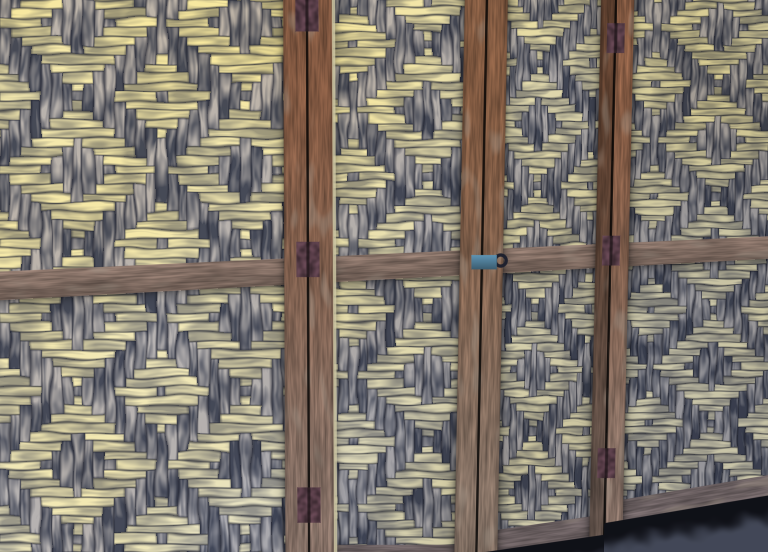
Write a Shadertoy shader that draws this texture.

```glsl
// Folding doors of woven cane: pale level strips and grey upright strips cross in
// a nested-diamond twill, framed by worn timber posts and rails with hinges.
// Each strip wanders and varies in tone by gradient noise; units are canvas heights.

const vec3 GAP = vec3(0.12, 0.13, 0.18);
const vec3 SLATE = vec3(0.26, 0.28, 0.34);
const vec3 ASH = vec3(0.69, 0.68, 0.68);
const vec3 STRAW = vec3(0.60, 0.59, 0.54);
const vec3 CREAM = vec3(0.93, 0.90, 0.74);
const vec3 RED_WOOD = vec3(0.50, 0.34, 0.25);
const vec3 GREY_WOOD = vec3(0.51, 0.43, 0.39);
const vec3 IRON = vec3(0.33, 0.23, 0.27);
const vec3 LOCK_BLUE = vec3(0.30, 0.47, 0.57);

vec2 gradientAt(vec2 cell) {
    vec3 h = fract(cell.xyx * vec3(0.1031, 0.1030, 0.0973));
    h += dot(h, h.yzx + 33.33);
    float angle = 6.2832 * fract((h.x + h.y) * h.z);
    return vec2(cos(angle), sin(angle));
}

float noise(vec2 p) {
    vec2 i = floor(p), f = p - i, u = f * f * f * (f * (f * 6.0 - 15.0) + 10.0);
    vec2 e = vec2(1, 0);
    float low = mix(dot(gradientAt(i), f), dot(gradientAt(i + e), f - e), u.x);
    float high = mix(dot(gradientAt(i + e.yx), f - e.yx), dot(gradientAt(i + 1.0), f - 1.0), u.x);
    return mix(low, high, u.y);
}

float boxMask(vec2 p, vec2 halfSize, float px) {
    vec2 d = abs(p) - halfSize;
    return 1.0 - smoothstep(-px, px, max(d.x, d.y));
}

// 1 where the level strip lies on top: diamonds repeat every 16 strips
float levelOnTop(vec2 id) {
    vec2 d = abs(id - 16.0 * round(id / 16.0));
    return step(4.0, mod(d.x + d.y + 0.01, 8.0));
}

vec3 weave(vec2 p, vec2 centre, vec2 pitch, float warmth) {
    vec2 q = (p - centre) / pitch;
    q += 0.4 * vec2(noise(q * vec2(0.9, 0.25)), noise(q * vec2(0.25, 0.9) + 40.0));
    vec2 id = floor(q + 0.5), f = q - id;
    float level = levelOnTop(id);
    vec2 along = vec2(level, 1.0 - level);

    // Tone drifts along each strip, with finer fibres across it
    float across = dot(q, along.yx), lane = floor(across + 0.5);
    float run = dot(q, along), a = dot(f, along);
    float tone = 0.5 + 1.2 * noise(vec2(run * 0.25, lane * 5.37 + 90.0 * level));
    tone += 0.65 * noise(vec2(run * 0.5, across * 2.7 + 30.0));

    vec3 straw = mix(STRAW, CREAM, clamp(tone, 0.0, 1.0));
    straw *= mix(vec3(0.97, 0.98, 1.02), vec3(1.02, 0.98, 0.78), warmth);
    vec3 slat = mix(SLATE, ASH, clamp(tone, 0.0, 1.0));
    slat *= mix(vec3(0.98, 0.99, 1.02), vec3(1.06, 1.01, 0.92), warmth);
    vec3 col = mix(slat, straw, level);

    // Strips dip into the dark where they pass under a crossing one
    float crossed = abs(levelOnTop(id + along * sign(a)) - level);
    float dip = mix(1.0, smoothstep(-0.15, 0.2, 0.5 - abs(a)), crossed);
    float body = smoothstep(-0.1, 0.25, 0.5 - abs(across - lane)) * dip;
    return mix(GAP, col, mix(0.2, 1.0, body));
}

// x runs along the grain
vec3 wood(vec2 p, vec3 base) {
    float grain = noise(p * vec2(9.0, 160.0)) + 0.6 * noise(p * vec2(30.0, 330.0));
    float wear = smoothstep(0.15, 0.5, noise(p * vec2(14.0, 45.0) + 7.0));
    return mix(base * (1.0 + 0.32 * grain), vec3(0.63, 0.58, 0.53), 0.4 * wear);
}

// edges holds the left side, the seam and the right side
vec3 post(vec3 col, vec2 p, vec3 edges, vec3 base, float px) {
    float inside = min(p.x - edges.x, edges.z - p.x);
    col *= 1.0 - 0.4 * exp(-150.0 * max(-inside, 0.0));
    vec3 timber = wood(p.yx + edges.y * 9.0, base) * (0.85 + 0.15 * smoothstep(0.0, 0.008, inside));
    timber *= 1.0 - 0.8 * (1.0 - smoothstep(0.001, 0.002 + px, abs(p.x - edges.y)));
    return mix(col, timber, smoothstep(-px, px, inside));
}

vec3 hinges(vec3 col, vec2 p, vec2 top, float spacing, vec2 halfSize, float px) {
    for (int i = 0; i < 3; i++) {
        vec2 q = p - top + vec2(0.0, spacing * float(i));
        vec3 iron = IRON * (1.0 + 0.5 * noise(q * 90.0 + float(i)));
        iron *= 1.0 - 0.5 * (1.0 - smoothstep(0.001, 0.003 + px, abs(q.x)));
        col = mix(col, iron, boxMask(q, halfSize, px));
    }
    return col;
}

void mainImage(out vec4 fragColor, in vec2 fragCoord) {
    float px = 0.75 / iResolution.y;
    vec2 p = fragCoord / iResolution.y;
    vec2 lean = vec2(1.0 - p.y, 0.0);
    vec2 p1 = p - 0.004 * lean, p2 = p + 0.019 * lean, p3 = p + 0.022 * lean;
    float warmth = clamp(0.15 + 0.75 * p.y - 0.25 * p.x + 0.5 * noise(p * 3.0), 0.0, 1.0);

    // Each panel has its own diamond centre, strip pitch and lower edge
    vec2 centre = vec2(0.141, 0.692), pitch = vec2(0.0190, 0.0167), w = p;
    float sill = -1.0;
    if (p1.x > 0.556) { centre = vec2(0.775, 0.32); pitch = vec2(0.0169, 0.0150); sill = 0.013; }
    if (p2.x > 0.882) { centre = vec2(0.98, 0.33); pitch = vec2(0.0120, 0.0139); sill = 0.04 + 0.145 * (p.x - 0.9); w = p2; }
    if (p3.x > 1.116) { centre = vec2(1.305, 0.746); pitch = vec2(0.0142, 0.0128); sill = 0.094 + 0.169 * (p.x - 1.123); w = p3; }
    vec3 col = weave(w, centre, pitch, warmth);

    // Daylight falls off toward the lower right
    col *= 1.03 - 0.16 * smoothstep(0.6, 1.6, p.x + 0.5 * (1.0 - p.y));

    // Middle rail, rising to the right with a shadow beneath, and bottom rails
    vec3 timber = mix(GREY_WOOD, RED_WOOD, smoothstep(0.0, 0.9, p.y));
    float rise = p.y - 0.482 - 0.05 * p.x, halfRail = 0.026 - 0.004 * p.x;
    float under = -rise - halfRail;
    col *= 1.0 - 0.35 * exp(-120.0 * max(under, 0.0)) * step(0.0, under);
    vec3 rail = wood(vec2(p.x, rise), GREY_WOOD) * (0.95 + 5.0 * rise);
    col = mix(col, rail, boxMask(vec2(0.0, rise), vec2(1.0, halfRail), px));
    vec3 sillWood = wood(vec2(p.x, p.y - sill), GREY_WOOD * vec3(0.8, 0.85, 0.95));
    col = mix(col, sillWood, smoothstep(-px, px, sill - p.y));

    // Paired posts, with a pale bead beside the first
    col = post(col, p1, vec3(0.513, 0.556, 0.603), timber, px);
    col = mix(col, CREAM * 0.9, 0.8 * boxMask(p1 - vec2(0.604, 0.5), vec2(0.003, 0.6), px));
    col = post(col, p2, vec3(0.842, 0.882, 0.920), timber * vec3(1.0, 1.02, 1.0), px);
    col = post(col, p3, vec3(1.089, 1.116, 1.149), timber * mix(0.72, 1.02, step(1.116, p3.x)), px);

    // Iron hinges and a blue padlock with its ring
    col = hinges(col, p1, vec2(0.556, 0.975), 0.445, vec2(0.021, 0.032), px);
    col = hinges(col, p3, vec2(1.117, 0.931), 0.385, vec2(0.016, 0.027), px);
    vec2 q = p - vec2(0.877, 0.525);
    float ring = abs(length(q - vec2(0.03, 0.003)) - 0.01) - 0.003;
    col = mix(col, GAP, 1.0 - smoothstep(-px, px, ring));
    col = mix(col, LOCK_BLUE * (1.0 + 18.0 * q.y), boxMask(q, vec2(0.023, 0.013), px));

    // Shaded ground below the doors
    float depth = sill - 0.037 - p.y;
    vec3 ground = mix(GAP * 0.5, SLATE, smoothstep(0.02, 0.06, depth + 0.02 * noise(p * 30.0)));
    col = mix(col, ground, smoothstep(-px, px, depth) * step(0.0, sill));
    fragColor = vec4(clamp(col, 0.0, 1.0), 1.0);
}
```
